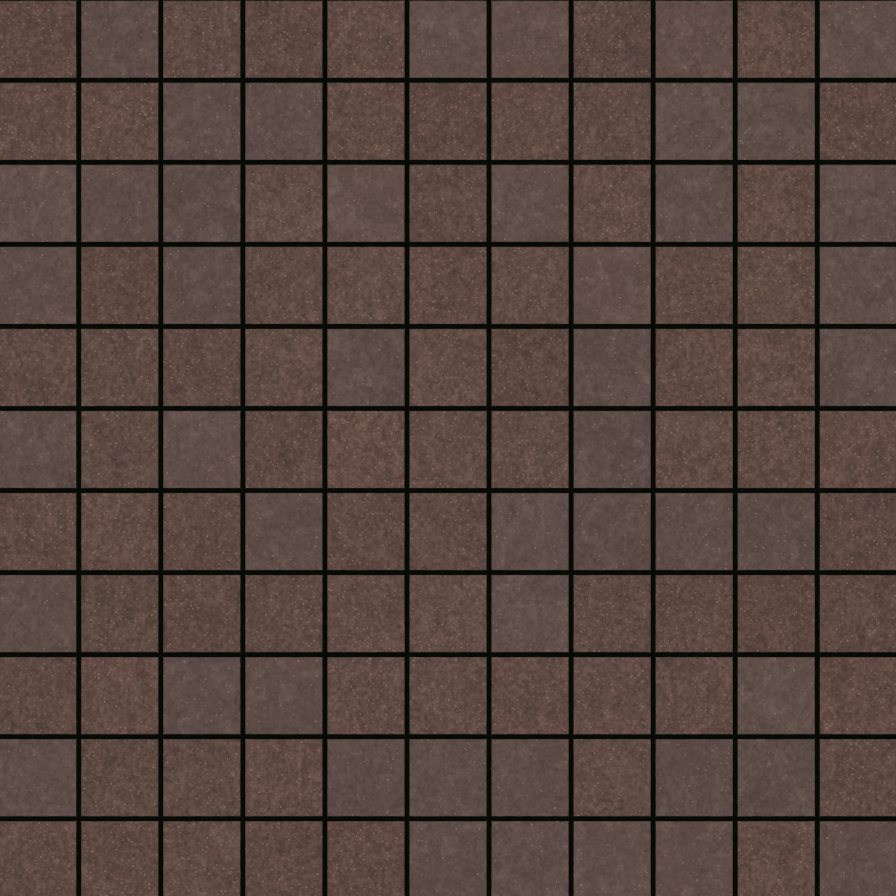
A Shadertoy shader for this texture:

```glsl
const float PITCH = 0.09158;                 // tile spacing, about 10.9 per side
const vec2 FIRST_JOINT = vec2(0.0879, 0.0862);
const float JOINT_WIDTH = 0.0053;
const float SMOOTH_SHARE = 0.42;             // fraction of fine, greyer tiles
const float TONE_VARIATION = 0.055;          // brightness range between tiles
const float GRAIN_SCALE = 400.0;
const float SPECK_SCALE = 235.0;
const vec3 JOINT_COLOR = vec3(0.030, 0.040, 0.020);
const vec3 COARSE_COLOR = vec3(0.364, 0.284, 0.257);
const vec3 SMOOTH_COLOR = vec3(0.366, 0.297, 0.278);
const vec3 SPECK_COLOR = vec3(0.60, 0.50, 0.40);

float hash(vec2 p) {
    vec3 q = fract(vec3(p.xyx) * 0.1031);
    q += dot(q, q.yzx + 33.33);
    return fract((q.x + q.y) * q.z);
}

float noise(vec2 p) {
    vec2 i = floor(p), f = fract(p);
    f = f * f * (3.0 - 2.0 * f);
    return mix(mix(hash(i), hash(i + vec2(1, 0)), f.x),
               mix(hash(i + vec2(0, 1)), hash(i + vec2(1, 1)), f.x), f.y);
}

float fbm(vec2 p) {
    float sum = 0.0, weight = 0.5;
    for (int i = 0; i < 4; i++) {
        sum += weight * noise(p);
        p = mat2(0.8, 0.6, -0.6, 0.8) * p * 2.03 + 17.1;
        weight *= 0.5;
    }
    return sum / 0.9375;
}

// One randomly placed light grain per cell, present with the given chance
float specks(vec2 p, float chance, float blur) {
    vec2 cell = floor(p);
    vec2 center = 0.2 + 0.6 * vec2(hash(cell + 3.7), hash(cell + 91.3));
    float radius = mix(0.10, 0.30, hash(cell + 47.9));
    float dotMask = 1.0 - smoothstep(radius - blur, radius + blur, length(fract(p) - center));
    return dotMask * step(hash(cell + 11.0), chance) * mix(0.2, 1.0, hash(cell + 63.0));
}

vec3 tileColor(vec2 uv, vec2 id, float pixel) {
    vec2 seed = id + 40.0;
    vec2 p = uv + 2.0 + 0.37 * vec2(hash(seed + 5.0), hash(seed + 9.0));
    float fine = step(hash(seed), SMOOTH_SHARE);

    // Tone and warmth of the whole tile
    vec3 color = mix(COARSE_COLOR, SMOOTH_COLOR, fine);
    color *= 1.0 + TONE_VARIATION * (hash(seed + 21.0) - 0.5);
    color += (hash(seed + 33.0) - 0.5) * vec3(0.005, -0.004, -0.005);

    // Cloudy stains, pale patches and faint upright streaks
    color *= 1.0 + 0.13 * (fbm(p * 60.0) - 0.5);
    float patches = smoothstep(0.54, 0.70, fbm(p * 85.0 + 8.0));
    color += patches * mix(0.010, 0.024, fine) * vec3(1.0, 0.95, 0.85);
    color *= 1.0 + (1.0 - fine) * 0.05 * (noise(p * vec2(230.0, 20.0)) - 0.5);

    // Sandy grain and light mineral specks, on a rotated lattice
    vec2 turned = mat2(0.8, 0.6, -0.6, 0.8) * p;
    float grain = noise(turned * GRAIN_SCALE) + noise(p * GRAIN_SCALE * 0.6 + 5.0) - 1.0;
    color *= 1.0 + mix(0.19, 0.12, fine) * grain;
    float chance = mix(0.40, 0.13, fine);
    float speck = specks(turned * SPECK_SCALE, chance, pixel * SPECK_SCALE * 0.6);
    return mix(color, SPECK_COLOR, speck * 0.55);
}

void mainImage(out vec4 fragColor, in vec2 fragCoord) {
    vec2 uv = fragCoord / iResolution.xy;
    float pixel = 1.0 / min(iResolution.x, iResolution.y);
    vec2 grid = (uv - FIRST_JOINT) / PITCH;

    // Distance to the nearest joint, with barely worn edges
    vec2 toJoint = (0.5 - abs(fract(grid) - 0.5)) * PITCH;
    float wear = 0.0003 * (noise(uv * 190.0) - 0.5);
    float edge = min(toJoint.x, toJoint.y) - 0.5 * JOINT_WIDTH + wear;
    float tileMask = smoothstep(-0.7 * pixel, 0.7 * pixel, edge);

    vec3 tile = tileColor(uv, floor(grid), pixel);
    tile *= mix(0.90, 1.0, smoothstep(0.0, 0.002, edge));
    vec3 joint = JOINT_COLOR * (0.8 + 0.4 * noise(uv * 240.0));
    fragColor = vec4(mix(joint, tile, tileMask), 1.0);
}
```
